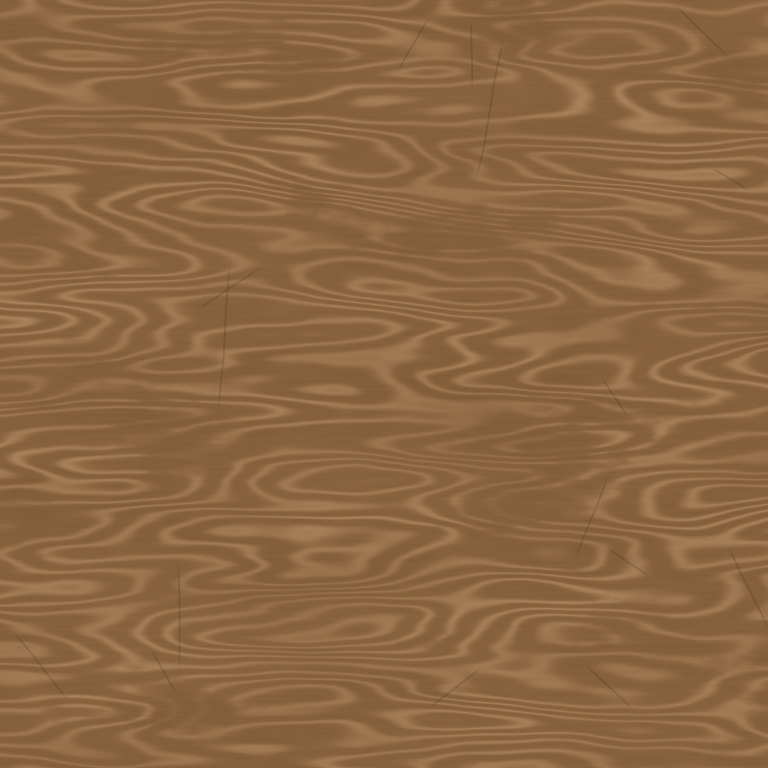
Reproduce this texture procedurally as a WebGL 2 fragment shader.

```glsl
#version 300 es
precision highp float;

uniform vec2 u_resolution;
out vec4 fragColor;

vec2 hash2(vec2 p) {
    vec3 q = fract(p.xyx * vec3(0.1031, 0.1030, 0.0973));
    q += dot(q, q.yzx + 33.33);
    return fract((q.xx + q.yz) * q.zy);
}

float cornerSlope(vec2 cell, vec2 offset) {
    float angle = 6.2832 * hash2(cell + 100.0).x;
    return dot(vec2(cos(angle), sin(angle)), offset);
}

float gradientNoise(vec2 p) {
    vec2 i = floor(p), f = fract(p);
    vec2 w = f * f * f * (f * (f * 6.0 - 15.0) + 10.0);
    float low = mix(cornerSlope(i, f), cornerSlope(i + vec2(1, 0), f - vec2(1, 0)), w.x);
    float high = mix(cornerSlope(i + vec2(0, 1), f - vec2(0, 1)), cornerSlope(i + 1.0, f - 1.0), w.x);
    return mix(low, high, w.y);
}

float fbm(vec2 p) {
    float sum = 0.0, amplitude = 1.0;
    for (int i = 0; i < 4; i++) {
        sum += amplitude * gradientNoise(p);
        p = p * 2.03 + 17.3;
        amplitude *= 0.55;
    }
    return sum;
}

// Long stretched hills whose contour lines become the growth rings
float grainHeight(vec2 p) {
    p.y += 0.012 * gradientNoise(p * vec2(3.0, 5.0) + 40.0);
    float height = gradientNoise(p * vec2(2.0, 13.0) + 3.7);
    height += 0.42 * gradientNoise(p * vec2(4.5, 25.0) + 21.2);
    height += 0.05 * gradientNoise(p * vec2(14.0, 50.0) + 63.0);
    return height + 1.3 * p.y;
}

// Thin straight scratches with random place, slope and length
float scratches(vec2 p, float pixel) {
    float mark = 0.0;
    for (int i = 0; i < 16; i++) {
        vec2 centre = hash2(vec2(i, 7));
        vec2 shape = hash2(vec2(i, 31));
        float angle = mix(0.6, 2.6, shape.x);
        vec2 along = vec2(cos(angle), sin(angle));
        vec2 d = p - centre;
        float reach = dot(d, along);
        float bend = 0.004 * gradientNoise(vec2(reach * 9.0, i));
        float dist = abs(dot(d, vec2(-along.y, along.x)) + bend);
        float halfLength = mix(0.03, 0.13, shape.y);
        float ends = 1.0 - smoothstep(0.6, 1.0, abs(reach) / halfLength);
        mark = max(mark, ends * (1.0 - smoothstep(0.0003, 0.0007 + pixel, dist)));
    }
    return mark;
}

void main() {
    vec2 p = gl_FragCoord.xy / u_resolution.y;
    float pixel = 1.0 / u_resolution.y;

    // Pale rings, softened where they crowd together
    float rings = 6.0 * grainHeight(p);
    float wave = 0.5 + 0.5 * cos(6.2832 * rings);
    float crowding = smoothstep(0.25, 0.8, fwidth(rings));
    float pale = mix(pow(wave, 2.6), 0.33, crowding);

    // Uneven ring strength and worn, ragged stains
    float strength = 0.72 + 0.55 * gradientNoise(p * vec2(4.0, 11.0) + 80.0);
    float stain = fbm(p * vec2(3.5, 8.0) + 55.0) + 0.25 * fbm(p * vec2(22.0, 60.0));
    stain = smoothstep(0.22, 0.6, stain);
    pale *= clamp(strength, 0.25, 1.0) * (1.0 - 0.75 * stain);

    // Fine fibres and broad tone drift
    float fibre = gradientNoise(p * vec2(14.0, 230.0)) + 0.6 * gradientNoise(p * vec2(35.0, 420.0));
    float drift = fbm(p * vec2(2.5, 9.0) + 11.0);
    float tone = 0.05 + 0.88 * pale + 0.09 * fibre + 0.10 * drift - 0.06 * stain;

    vec3 color = mix(vec3(0.515, 0.373, 0.225), vec3(0.665, 0.515, 0.362), tone);
    color *= 1.0 - 0.13 * scratches(p, pixel);
    fragColor = vec4(color, 1.0);
}
```
